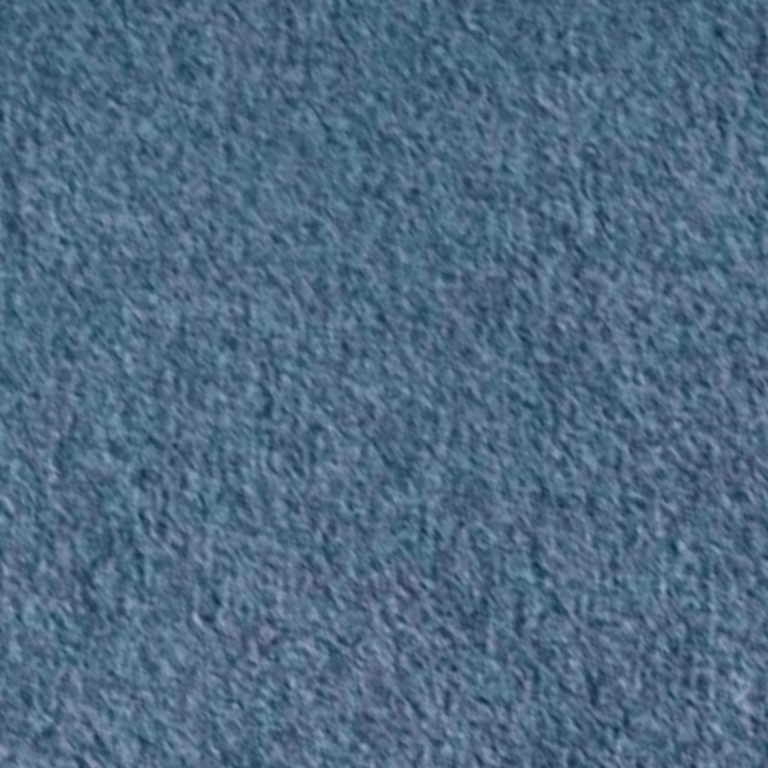
Reproduce this texture procedurally as a WebGL 2 fragment shader.

```glsl
#version 300 es
precision highp float;
precision highp int;
// Worn blue denim: slanted fibres, mottled grain and faint upright yarns.

uniform vec2 u_resolution;
out vec4 fragColor;

// Integer hash of a lattice cell, 0 to 1
float hash(vec2 cell, uint seed) {
    uvec2 q = uvec2(ivec2(cell)) * uvec2(1597u, 3571u);
    uint h = (q.x ^ (q.y << 7) ^ (seed * 7919u)) * 73939u;
    h = (h ^ (h >> 15)) * 40503u + q.y;
    h = (h ^ (h >> 13)) * 69069u;
    h ^= h >> 16;
    return float(h & 65535u) / 65535.0;
}

// Smooth value noise, -0.5 to 0.5
float noise(vec2 p, uint seed) {
    vec2 i = floor(p);
    vec2 f = fract(p);
    f = f * f * (3.0 - 2.0 * f);
    float low = mix(hash(i, seed), hash(i + vec2(1.0, 0.0), seed), f.x);
    float high = mix(hash(i + vec2(0.0, 1.0), seed), hash(i + 1.0, seed), f.x);
    return mix(low, high, f.y) - 0.5;
}

// Coordinates along and across a direction given by its angle
vec2 alongAcross(vec2 p, float angle) {
    vec2 d = vec2(cos(angle), sin(angle));
    return vec2(dot(p, d), dot(p, vec2(-d.y, d.x)));
}

void main() {
    vec2 uv = gl_FragCoord.xy / u_resolution;

    // Slight wobble keeps the threads from lining up
    vec2 wobble = vec2(noise(uv * 40.0, 1u), noise(uv * 40.0, 2u));
    vec2 p = uv + 0.007 * wobble;

    // Cloth relief; the difference of two grains removes broad blotches
    float fibre = noise(alongAcross(p, -0.95) * vec2(68.0, 165.0), 3u);
    vec2 g = alongAcross(p, -0.75) * vec2(95.0, 120.0);
    vec2 nudge = vec2(0.5, 1.1);
    float grain = noise(g, 4u) - 0.5 * noise(g + nudge, 4u) - 0.25 * noise(g - nudge, 4u);
    float weft = noise(p * vec2(60.0, 140.0), 5u);
    float fine = noise(alongAcross(uv, -0.9) * vec2(150.0, 250.0), 6u);

    // Upright yarns, stronger in patches
    float patches = smoothstep(-0.25, 0.3, noise(uv * vec2(7.0, 4.0), 7u));
    float yarn = noise((uv + 0.003 * wobble) * vec2(125.0, 20.0), 8u) * patches;

    // Wear raises the contrast toward the lower right
    float wear = clamp(0.9 - 0.75 * uv.y + 0.3 * uv.x + 0.4 * noise(uv * 5.0, 9u), 0.0, 1.0);
    float relief = 0.17 * fibre + 0.13 * grain + 0.06 * weft + 0.11 * fine + 0.11 * yarn;
    relief *= mix(0.82, 1.18, wear);

    // Broad shading of the cloth
    float shade = 0.022 * noise(alongAcross(uv, -0.6) * vec2(3.0, 6.0), 10u);
    shade -= 0.025 * smoothstep(0.75, 1.0, uv.y);
    shade += 0.022 * (1.0 - uv.x) * (1.0 - uv.y);

    // Dye drifts from teal at the top to dusty violet below
    float tint = 0.8 * noise(p * vec2(50.0, 42.0), 11u) + 0.35 * noise(uv * 13.0, 12u);
    tint = tint * mix(0.6, 1.2, wear) + 0.5 * (wear - 0.55);
    vec3 dye = vec3(0.307, 0.417, 0.507) + tint * vec3(0.050, -0.018, 0.002);

    vec3 color = dye + (relief + shade) * vec3(1.03, 1.0, 0.97);
    fragColor = vec4(clamp(color, 0.0, 1.0), 1.0);
}
```
